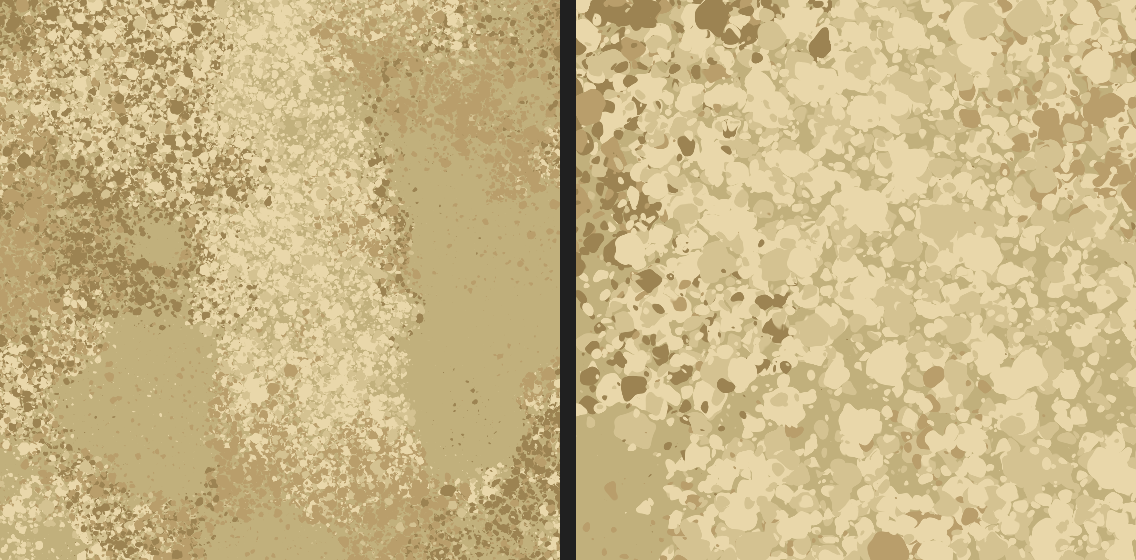
Left: the whole. Right: its middle third, enlarged.
A Shadertoy shader for this texture:

```glsl
#define LAYERS 14
#define COARSE_CELLS 46.0
#define FINE_CELLS 165.0
#define MIN_RADIUS 0.13
#define MAX_RADIUS 0.64
#define PATCH_FREQ 3.6
#define WOBBLE 0.0022
#define KHAKI vec3(0.755, 0.69, 0.485)
#define BROWN vec3(0.61, 0.515, 0.32)
#define TAN vec3(0.725, 0.62, 0.42)
#define CREAM vec3(0.915, 0.845, 0.665)
#define SAND vec3(0.83, 0.76, 0.57)

vec3 hash33(vec3 p) {
    p = fract(p * vec3(0.1031, 0.1030, 0.0973));
    p += dot(p, p.yxz + 33.33);
    return fract((p.xxy + p.yxx) * p.zyx);
}

float valueNoise(vec2 p, float seed) {
    vec2 cell = floor(p), f = fract(p);
    f = f * f * (3.0 - 2.0 * f);
    float a = hash33(vec3(cell, seed)).x;
    float b = hash33(vec3(cell + vec2(1, 0), seed)).x;
    float c = hash33(vec3(cell + vec2(0, 1), seed)).x;
    float d = hash33(vec3(cell + vec2(1, 1), seed)).x;
    return mix(mix(a, b, f.x), mix(c, d, f.x), f.y);
}

float fbm(vec2 p, float seed) {
    float sum = 0.0, amp = 0.533;
    for (int i = 0; i < 4; i++) {
        sum += amp * valueNoise(p, seed + float(i));
        p = p * 2.03 + 7.3;
        amp *= 0.5;
    }
    return sum;
}

// Paint density at a point: brown, tan, cream, sand
vec4 paintDensity(vec2 uv) {
    vec2 p = uv * PATCH_FREQ + 20.0;
    float cover = smoothstep(0.31, 0.47, fbm(p, 11.0));
    float brown = smoothstep(0.38, 0.66, fbm(p, 23.0));
    float tanned = smoothstep(0.46, 0.64, fbm(p * 0.9, 37.0));
    float cream = smoothstep(0.36, 0.64, fbm(p, 51.0));
    brown *= 1.0 - 0.4 * tanned;
    cream *= 1.0 - 0.35 * tanned;
    tanned = max(tanned, 0.4 * brown);
    return vec4(brown, tanned, cream, 0.15 + 0.5 * cream) * mix(0.12, 1.0, cover);
}

// One sheet of round droplets, each with its own paint
vec3 splatter(vec3 color, vec2 uv, vec4 density, float cells, float layer) {
    vec2 p = uv * cells + layer * 17.0;
    vec2 home = floor(p);
    float pixels = iResolution.y / cells;
    for (int y = -1; y <= 1; y++)
    for (int x = -1; x <= 1; x++) {
        vec2 cell = home + vec2(x, y);
        vec3 place = hash33(vec3(cell, layer + 71.0));
        vec3 kind = hash33(vec3(cell, layer + 137.0));
        int paint = int(kind.x * 4.0);
        float presence = density[paint] - kind.y;
        if (presence <= 0.0) continue;
        float radius = mix(MIN_RADIUS, MAX_RADIUS, place.z * place.z);
        radius *= smoothstep(0.0, 0.12, presence);
        float edge = (radius - length(p - cell - place.xy)) * pixels;
        vec3 ink = paint == 0 ? BROWN : paint == 1 ? TAN : paint == 2 ? CREAM : SAND;
        color = mix(color, ink, smoothstep(-0.5, 0.5, edge));
    }
    return color;
}

void mainImage(out vec4 fragColor, in vec2 fragCoord) {
    vec2 uv = fragCoord / iResolution.y;
    vec4 density = paintDensity(uv);

    // Ragged droplet outlines
    vec2 warp = vec2(valueNoise(uv * 160.0, 3.0), valueNoise(uv * 160.0, 5.0)) - 0.5;
    vec2 ragged = uv + 2.0 * WOBBLE * warp;

    // Coarse and fine sheets in mixed order
    vec3 color = KHAKI;
    for (int i = 0; i < LAYERS; i++) {
        float layer = float(i);
        float fineness = fract(layer * 0.618);
        float cells = COARSE_CELLS * pow(FINE_CELLS / COARSE_CELLS, fineness);
        color = splatter(color, ragged, density, cells, layer);
    }
    fragColor = vec4(color, 1.0);
}
```
